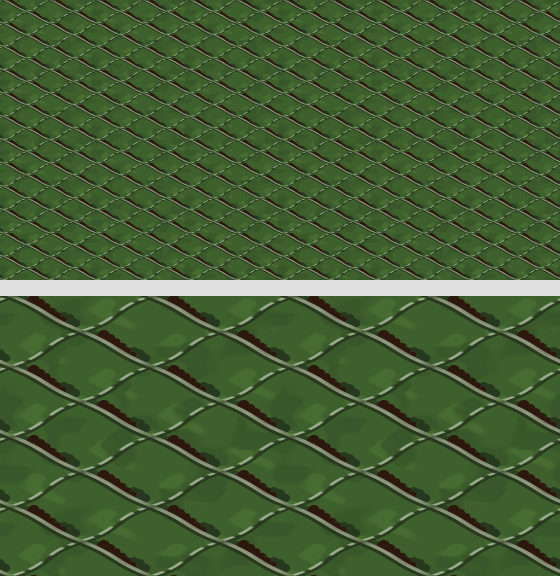
Top: the whole. Bottom: its middle third, enlarged.
Give the GLSL for this pattern, as a WebGL 2 fragment shader.

```glsl
#version 300 es
precision highp float;
// Sheared green diamond scales with pale rims, dashed seams and brown undergrowth.
uniform vec2 u_resolution;
out vec4 fragColor;

#define REPEATS vec2(12.0, 12.0)
#define PHASE vec2(0.08, 0.0)
#define RIM_WIDTH 0.050
#define SEAM_WIDTH 0.036
#define SHADOW_WIDTH 0.050
#define DASHES 4.0
#define WOBBLE 0.035
#define BLOTCH_SCALE 5.0

const float TAU = 6.2831853;
const float SLANT = 1.118; // gradient length of the diagonal coordinates
const vec3 LEAF = vec3(0.245, 0.375, 0.175);
const vec3 LEAF_LIGHT = vec3(0.280, 0.425, 0.195);
const vec3 LEAF_DEEP = vec3(0.215, 0.335, 0.160);
const vec3 BUSH = vec3(0.150, 0.225, 0.120);
const vec3 SOIL = vec3(0.175, 0.095, 0.055);
const vec3 SHADOW = vec3(0.150, 0.205, 0.110);
const vec3 RIM = vec3(0.600, 0.630, 0.540);
const vec3 SEAM = vec3(0.590, 0.670, 0.540);

float hash(vec2 p) {
  p = fract(p * vec2(0.1031, 0.1130));
  p += dot(p, p.yx + 33.33);
  return fract((p.x + p.y) * p.x * 97.3);
}

// Value noise that wraps after the given period
float noise(vec2 p, float period) {
  vec2 i = floor(p), f = fract(p);
  f = f * f * (3.0 - 2.0 * f);
  vec2 lo = mod(i, period) + 7.0, hi = mod(i + 1.0, period) + 7.0;
  return mix(mix(hash(lo), hash(vec2(hi.x, lo.y)), f.x),
             mix(hash(vec2(lo.x, hi.y)), hash(hi), f.x), f.y);
}

// Coverage of a shape from its signed distance
float cover(float d, float aa) {
  return 1.0 - smoothstep(-0.6 * aa, 0.6 * aa, d);
}

// Row of round clumps along the lower left edge, from first to last
float clumps(vec2 d, float first, float last, float size, float seed) {
  float dist = 1e3;
  for (int i = 0; i < 6; i++) {
    float n = float(i), h = hash(vec2(n + 3.0, seed));
    float t = mix(first, last, n / 5.0);
    vec2 centre = vec2(t, -0.5 * t + size * (0.4 + 0.9 * h));
    dist = min(dist, length(d - centre) - size * (0.65 + 0.5 * h));
  }
  return dist;
}

void main() {
  vec2 p = gl_FragCoord.xy / u_resolution * REPEATS - PHASE;
  float aa = REPEATS.y / u_resolution.y;

  // Diagonal coordinates: a crosses falling edges, b crosses rising edges
  vec2 diag = vec2(p.x + p.y, p.y - p.x);
  float a = diag.x + 0.5 * WOBBLE * sin(TAU * diag.y);
  float b = diag.y + WOBBLE * sin(TAU * diag.x);
  float f = fract(a), g = fract(b);
  float t = 1.0 - g;
  vec2 local = vec2(f + t, 0.5 * (f - t));

  // Mottled leaf body
  float mottle = noise(vec2(a, b) * BLOTCH_SCALE, BLOTCH_SCALE);
  float patchwork = noise(p * vec2(6.0, 4.0) + 0.7 * mottle, 12.0);
  float soft = 0.08 + 0.5 * aa;
  vec3 col = mix(LEAF, LEAF_LIGHT, smoothstep(0.58 - soft, 0.58 + soft, mottle));
  col = mix(col, LEAF_DEEP, 0.8 * smoothstep(0.62 - soft, 0.62 + soft, patchwork));

  // Bushes, with bare soil in front of them
  col = mix(col, BUSH, cover(clumps(local, 0.50, 0.90, 0.085, 5.0), aa));
  col = mix(col, BUSH, 0.8 * cover(clumps(local, 0.12, 0.34, 0.05, 9.0), aa));
  col = mix(col, SOIL, cover(clumps(local, 0.28, 0.74, 0.075, 2.0), aa));

  // Signed distances to the nearest edges, positive above
  float falling = (f - step(0.5, f)) / SLANT;
  float rising = (g - step(0.5, g)) / SLANT;

  // Rising seam: dark thread with pale dashes
  float dash = abs(fract(f * DASHES + 0.3 * sin(TAU * f)) - 0.5);
  float dashMask = 1.0 - smoothstep(0.27, 0.39, dash);
  col = mix(col, SHADOW, 0.85 * cover(abs(rising + 0.030) - 0.5 * SHADOW_WIDTH, aa));
  col = mix(col, SEAM, dashMask * cover(abs(rising) - 0.5 * SEAM_WIDTH, aa));

  // Falling rim: pale line over a shadow, thinning at its ends
  float taper = smoothstep(0.0, 0.16, t) * smoothstep(1.0, 0.84, t);
  float worn = 0.75 + 0.25 * noise(vec2(g * 8.0, 2.0), 8.0);
  col = mix(col, SHADOW, 0.9 * cover(abs(falling + 0.045) - 0.5 * SHADOW_WIDTH, aa));
  col = mix(col, RIM, worn * mix(0.35, 1.0, taper) * cover(abs(falling) - 0.5 * RIM_WIDTH, aa));

  fragColor = vec4(col, 1.0);
}
```
